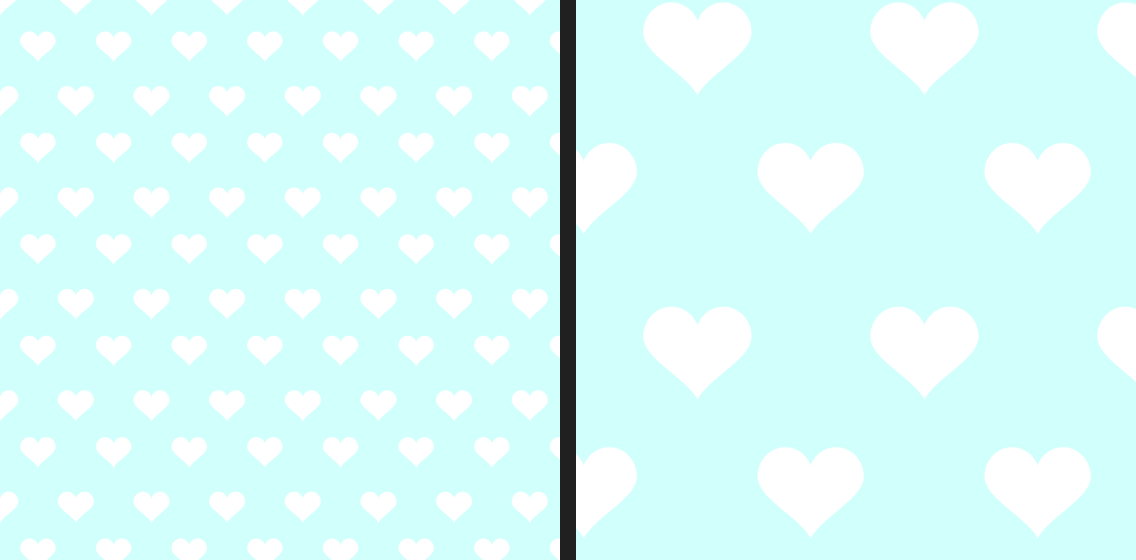
Left, the full canvas; right, a detail of the centre.
Write a WebGL 1 fragment shader that draws this pattern.

```glsl
precision highp float;

uniform vec2 u_resolution;

const float PI = 3.14159265;
const vec3 PALE_AQUA = vec3(0.82, 1.0, 0.99);
const vec3 WHITE = vec3(1.0);
const vec2 PERIOD = vec2(0.1351, 0.1811);

// Approximate signed distance to a heart of half-width 1,
// with the origin at the height where it is widest.
float heartDistance(vec2 p) {
  const vec2 lobeRadius = vec2(0.52, 0.55);
  const float tipDepth = 1.16;
  p.x = abs(p.x);

  // Two round lobes on top
  vec2 q = (p - vec2(1.0 - lobeRadius.x, 0.0)) / lobeRadius;
  float lobes = (length(q) - 1.0) * lobeRadius.x;

  // Sides that bulge, then curve inward to the tip
  float t = clamp(-p.y / tipDepth, 0.0, 1.0);
  float halfWidth = mix(0.5 + 0.5 * cos(PI * t), 1.0 - t * t, 0.35);
  float sides = max((p.x - halfWidth) * 0.75, -tipDepth - p.y);

  return p.y > 0.0 ? lobes : sides;
}

// Coverage of a lattice of hearts, one of them centred on anchor
float heartLattice(vec2 uv, vec2 anchor, float halfWidth, float pixel) {
  vec2 cell = (fract((uv - anchor) / PERIOD + 0.5) - 0.5) * PERIOD;
  float d = heartDistance(cell / halfWidth) * halfWidth;
  return 1.0 - smoothstep(-0.7 * pixel, 0.7 * pixel, d);
}

void main() {
  float pixel = 1.0 / u_resolution.y;
  vec2 uv = gl_FragCoord.xy * pixel;

  // Alternate rows: shifted half a period, slightly uneven in spacing and size
  float hearts = max(
    heartLattice(uv, vec2(0.0677, 0.9264), 0.0316, pixel),
    heartLattice(uv, vec2(0.1354, 0.8286), 0.0322, pixel));

  gl_FragColor = vec4(mix(PALE_AQUA, WHITE, hearts), 1.0);
}
```
